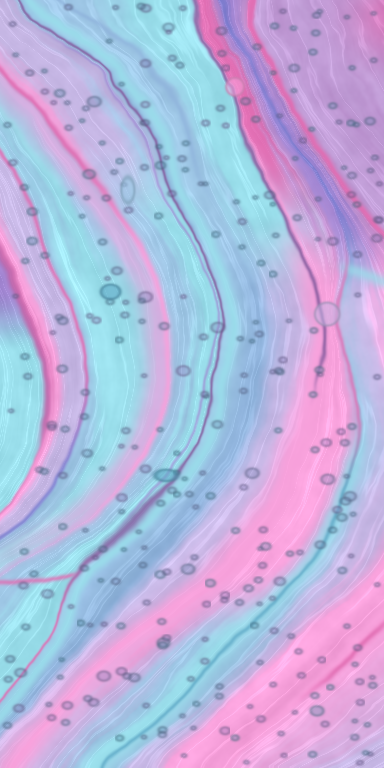
A WebGL 2 fragment shader for this texture:

```glsl
#version 300 es
precision highp float;
// Marbled pastel ink: spline seams run from bottom to top and divide the sheet
// into bands. Each band has a colour ramp streaked by gradient noise along the
// flow; seam lines, glows and scattered cells lie on top.
uniform vec2 u_resolution;
out vec4 fragColor;

// Palette
const vec3 CYAN = vec3(.6, .87, .92), SKY = vec3(.62, .78, .9), BLUE = vec3(.56, .7, .86),
  LILAC = vec3(.77, .71, .89), PINK = vec3(.97, .63, .86), VIOLET = vec3(.63, .52, .82), ORCHID = vec3(.74, .56, .81),
  ROSE = vec3(.88, .43, .7), PLUM = vec3(.52, .36, .62), INDIGO = vec3(.5, .5, .82), TEAL = vec3(.36, .65, .77);
// Tuning
const float WARP = .016, STREAK = .36, CELL_TINT = .55, KNOTS_PER_UNIT = 6.;
// Seam x at evenly spaced heights, bottom to top
const float FAR_LEFT[13] = float[](-.8,-.58,-.37,-.18,0.,.1,.117,.07,0.,-.08,-.16,-.24,-.32);
const float LEFT[13] = float[](-.65,-.47,-.31,-.13,.083,.188,.232,.2,.122,.065,-.03,-.13,-.23);
const float ROSY[13] = float[](-.65,-.39,-.18,.01,.25,.39,.435,.43,.375,.268,.135,-.01,-.16);
const float MAIN[13] = float[](-.16,-.005,.122,.198,.37,.508,.55,.578,.534,.445,.38,.255,.047);
const float STREAM[13] = float[](.026,.17,.35,.56,.703,.776,.823,.844,.79,.706,.635,.565,.5);
const float RIVER[13] = float[](.27,.456,.612,.78,.88,.935,.917,.88,.9,.85,.72,.65,.56);
const float RIGHT[13] = float[](.59,.77,.96,1.12,1.22,1.28,1.3,1.27,1.06,.91,.79,.71,.656);
vec3 col;

vec2 hash2(vec2 p) {
  vec3 a = fract(p.xyx * vec3(.1031, .103, .0973));
  a += dot(a, a.yzx + 33.33);
  return fract((a.xx + a.yz) * a.zy);
}
float corner(vec2 i, vec2 f, vec2 o) { return dot(hash2(i + o) * 2. - 1., f - o); }
float gradNoise(vec2 p) {
  vec2 i = floor(p), f = p - i, u = f * f * (3. - 2. * f);
  return mix(mix(corner(i, f, vec2(0)), corner(i, f, vec2(1, 0)), u.x),
             mix(corner(i, f, vec2(0, 1)), corner(i, f, vec2(1)), u.x), u.y);
}
float fbm(vec2 p) {
  float sum = 0., amp = 1.;
  for (int i = 0; i < 4; i++) { sum += amp * gradNoise(p); p = p * 2.03 + 17.; amp *= .5; }
  return sum;
}
// Catmull-Rom seam: x position and slope at height y
vec2 seam(float k[13], float y) {
  float s = clamp(y * KNOTS_PER_UNIT, 0., 11.999);
  int i = int(s);
  float f = s - float(i), a = k[max(i - 1, 0)], b = k[i], c = k[i + 1], d = k[min(i + 2, 12)];
  float c1 = .5 * (c - a), c2 = a - 2.5 * b + 2. * c - .5 * d, c3 = .5 * (d - a) + 1.5 * (b - c);
  return vec2(b + f * (c1 + f * (c2 + f * c3)), (c1 + f * (2. * c2 + 3. * f * c3)) * KNOTS_PER_UNIT);
}
float glow(float d, float w) { return exp(-d * d / (w * w)); }
float rise(float a, float b, float v) { return smoothstep(a, b, v); }
float span(float lo, float hi, float y) { return rise(lo - .06, lo + .06, y) * rise(hi + .06, hi - .06, y); }
vec3 ramp(vec3 a, vec3 b, vec3 c, vec3 d, float t) {
  t *= 3.;
  return mix(mix(mix(a, b, rise(0., 1., t)), c, rise(1., 2., t)), d, rise(2., 3., t));
}
void band(vec3 c, float d) { col = mix(col, c, rise(-.006, .006, d)); }
void ink(vec3 c, float amount, float d, float w) { col = mix(col, c, amount * glow(d, w)); }
// Round cell with a dark rim
void cell(vec2 p, vec2 r, vec3 tint) {
  float e = (length(p / r) - 1.) * min(r.x, r.y);
  col = mix(col, tint, CELL_TINT * rise(.003, -.003, e));
  ink(tint * .8, .6, e, .004);
}

void main() {
  vec2 p = gl_FragCoord.xy / u_resolution * vec2(1, 2);
  float x = p.x + WARP * (1. + 1.3 * rise(1.55, 1.85, p.y)) * fbm(p * 6.), y = p.y + WARP * fbm(p * 5. + 40.);
  float top = rise(1.2, 1.45, y), low = rise(.55, .3, y), high = rise(1.4, 1.65, y);
  vec2 s[7] = vec2[](seam(FAR_LEFT, y), seam(LEFT, y), seam(ROSY, y), seam(MAIN, y),
    seam(STREAM, y), seam(RIVER, y), seam(RIGHT, y));
  // Distance to each seam, place within each band, and flow coordinate
  float d[7], t[7], flow = 0.;
  for (int i = 0; i < 7; i++) {
    d[i] = (x - s[i].x) / sqrt(1. + s[i].y * s[i].y);
    t[i] = i < 6 ? clamp((x - s[i].x) / max(s[i + 1].x - s[i].x, .01), 0., 1.) : max(d[i], 0.) * 4.;
    flow += t[i];
  }
  flow += min(d[0], 0.) * 8.;
  float streak = fbm(vec2(flow * 4., y * 2.2)), n = STREAK * streak;

  // Bands, left to right
  col = mix(CYAN, VIOLET, rise(1.08, 1.25, y));
  band(ramp(ROSE, PINK, LILAC, LILAC, t[0] + n * .5 + .12), d[0]);
  band(ramp(SKY, CYAN, mix(CYAN, SKY, top), LILAC, t[1] + n), d[1]);
  band(mix(ramp(SKY, SKY, CYAN, CYAN, t[2] + n), ramp(PINK, LILAC, LILAC, SKY, t[2] + n), high), d[2]);
  band(mix(ramp(SKY, BLUE, LILAC, PINK, t[3] + n * .5 - .04), ramp(BLUE, SKY, CYAN, CYAN, t[3] + n), top), d[3]);
  vec3 stream = mix(ramp(PINK, PINK, PINK, LILAC, t[4] + n * .5), ramp(PINK, LILAC, SKY, CYAN, t[4] + n), low);
  band(mix(stream, ramp(PINK, mix(LILAC, ROSE, high), ORCHID, VIOLET, t[4] + n), top), d[4]);
  band(mix(ramp(SKY, LILAC, PINK, PINK, t[5] * 1.2 + n), ramp(INDIGO, VIOLET, ORCHID, ROSE, t[5] + n), top), d[5]);
  band(mix(mix(PINK, LILAC, clamp(t[6] + n, 0., 1.)), mix(ORCHID, LILAC, .3 + n), top), d[6]);
  ink(ROSE, .7, length(p - vec2(1.02, 1.96)), .1);
  col += .06 * streak + .035 * fbm(p * 18.);
  // Thin veins along the flow
  ink(col + .08, .7, fbm(vec2(flow * 5., y * 1.5 + 9.)), .05);

  // Glows beside the seams
  ink(mix(LILAC, PINK, .5), .7 * rise(.4, .7, y), d[2] + .03, .035);
  ink(CYAN, .85, d[3] - .026, .016);
  ink(PINK, .8 - .8 * top, d[4], .04);
  ink(ROSE, .8 * high, d[4] - .03, .016);
  ink(CYAN, .75 * rise(.95, .75, y), d[5], .026);
  ink(CYAN, .7 * rise(.86, .92, x), y - 1.29 + .3 * (x - .93), .016);
  // Seam lines
  ink(mix(ROSE, PLUM, .35), .85 * span(.85, 1.4, y), d[0], .01);
  ink(mix(INDIGO, ROSE, rise(.75, 1.1, y)), .8, d[1], .006);
  ink(mix(PINK, ROSE, rise(1.3, 1.6, y)), .85 * rise(.5, .8, y), d[2], .009);
  ink(mix(ROSE, PLUM, rise(.35, .6, y)), .8, d[3], .004 + .01 * glow(y - .62, .11));
  ink(VIOLET, .6 * span(.65, 1.9, y), d[3] + .016 + .006 * sin(y * 9.), .004);
  ink(BLUE, .7 * high, d[3] - .09, .009);
  ink(PLUM, .8 * rise(.92, 1.1, y), d[4], .006);
  ink(mix(TEAL, ROSE, rise(.7, .95, y)), .7 - .7 * top, d[5], .006);
  ink(ROSE, .85 * max(top, span(.2, .4, y)), d[6], .009);
  ink(ROSE, .75 * rise(.21, .18, x), y - .48 - .65 * x * x, .007);

  // Scattered cells at four sizes
  for (float i = 0.; i < 4.; i++) {
    float scale = 5. + 5. * i;
    vec2 id = floor(p * scale), h = hash2(id + 31. * i), g = hash2(id + 91.);
    vec2 r = vec2(1.2, .9) * min(mix(.004, .014, g.x * g.x), .15 / scale);
    if (g.y > .8) cell(p - (id + .2 + .6 * h) / scale, r, mix(col * .85, mix(TEAL, VIOLET, h.x), .5));
  }
  // Large cells
  cell(p - vec2(.852, 1.182), vec2(.032, .03), LILAC);
  cell(p - vec2(.612, 1.774), vec2(.023), PINK);
  cell(p - vec2(.288, 1.24), vec2(.025, .019), TEAL);
  cell(p - vec2(.333, 1.505), vec2(.017, .033), SKY);
  cell(p - vec2(.433, .762), vec2(.029, .015), TEAL);
  fragColor = vec4(clamp(col, 0., 1.), 1);
}
```
